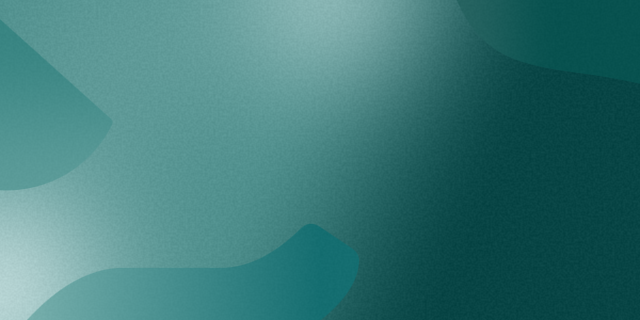
Reproduce this background procedurally as a Shadertoy shader.

```glsl
vec2 randomGradient(vec2 cell) {
    vec3 h = fract(cell.xyx * vec3(0.1031, 0.1030, 0.0973));
    h += dot(h, h.yzx + 33.33);
    float angle = 6.2832 * fract((h.x + h.y) * h.z);
    return vec2(cos(angle), sin(angle));
}

float gradientNoise(vec2 p) {
    vec2 i = floor(p), f = fract(p);
    vec2 u = f * f * f * (f * (f * 6.0 - 15.0) + 10.0);
    vec2 e = vec2(0.0, 1.0);
    float low = mix(dot(randomGradient(i), f),
                    dot(randomGradient(i + e.yx), f - e.yx), u.x);
    float high = mix(dot(randomGradient(i + e.xy), f - e.xy),
                     dot(randomGradient(i + e.yy), f - e.yy), u.x);
    return mix(low, high, u.y);
}

float smoothMax(float a, float b, float k) {
    float h = max(k - abs(a - b), 0.0) / k;
    return max(a, b) + 0.25 * h * h * k;
}

float coverage(float d) {
    return clamp(0.5 - d / max(fwidth(d), 1e-5), 0.0, 1.0);
}

float glow(vec2 p, vec2 center, float falloff) {
    vec2 d = p - center;
    return exp(-falloff * dot(d, d));
}

// Disc cut by a slanted line
float leftShape(vec2 p) {
    float disc = length(p - vec2(0.021, 0.771)) - 0.366;
    float slant = (p.y - 0.94 + 0.898 * p.x) / 1.344;
    return smoothMax(disc, slant, 0.012);
}

// Rising wave closed by a slanted tip and a curved side
float bottomShape(vec2 p) {
    float rise = max(0.385 - p.x, 0.0);
    float crest = max(p.x - 0.69, 0.0);
    float slope = 3.6 * rise + 3.94 * crest;
    float wave = (p.y - 0.163 + 1.8 * rise * rise - 1.97 * crest * crest)
               / sqrt(1.0 + slope * slope);
    float tip = (p.y - 0.289 + 0.67 * (p.x - 1.003)) / 1.204;
    float bow = 0.19 - p.y;
    float side = (p.x - 1.122 + 3.3 * bow * bow) / sqrt(1.0 + 43.6 * bow * bow);
    return smoothMax(smoothMax(wave, tip, 0.04), side, 0.02);
}

// Region above a decaying curve
float cornerShape(vec2 p) {
    float dip = max(p.x - 1.8, 0.0);
    float edge = 0.79 - 0.1 * (p.x - 1.6) - 0.3 * dip * dip
               + 0.193 * exp((1.427 - p.x) / 0.09);
    return edge - p.y;
}

void mainImage(out vec4 fragColor, in vec2 fragCoord) {
    vec2 p = fragCoord / iResolution.y;
    p.x *= 2.0 * iResolution.y / iResolution.x;

    // Tilted base gradient with soft lights
    vec3 lightTeal = vec3(0.29, 0.55, 0.54);
    vec3 deepTeal = vec3(0.03, 0.27, 0.27);
    vec3 mist = vec3(0.85, 0.92, 0.92);
    vec3 color = mix(lightTeal, deepTeal, smoothstep(0.55, 1.4, p.x - 0.4 * p.y));
    color = mix(color, mist, 0.13 * glow(p, vec2(0.40, 0.85), 5.0));
    color = mix(color, mist, 0.43 * glow(p, vec2(1.03, 1.03), 8.5));
    color = mix(color, mist, 0.75 * glow(p, vec2(-0.02, 0.08), 6.3));

    // Flat shapes, each with its own gradient
    vec3 leftColor = mix(vec3(0.36, 0.61, 0.60), vec3(0.22, 0.52, 0.51),
                         smoothstep(0.38, 0.92, p.y));
    vec3 bottomColor = mix(vec3(0.46, 0.68, 0.67), vec3(0.08, 0.43, 0.44),
                           clamp((p.x - 0.1) / 0.9, 0.0, 1.0));
    vec3 cornerColor = mix(vec3(0.15, 0.39, 0.38), vec3(0.03, 0.32, 0.31),
                           smoothstep(1.42, 1.75, p.x));
    float leftMask = coverage(leftShape(p));
    float bottomMask = coverage(bottomShape(p));
    float cornerMask = coverage(cornerShape(p));
    color = mix(color, leftColor, leftMask);
    color = mix(color, bottomColor, bottomMask);
    color = mix(color, cornerColor, cornerMask);

    // Fine grain, fainter on the shapes
    float grain = gradientNoise(p * 150.0) + 0.6 * gradientNoise(p * 77.0 + 19.0);
    float shapes = max(leftMask, max(bottomMask, cornerMask));
    color += grain * mix(0.03, 0.015, shapes);

    fragColor = vec4(clamp(color, 0.0, 1.0), 1.0);
}
```
